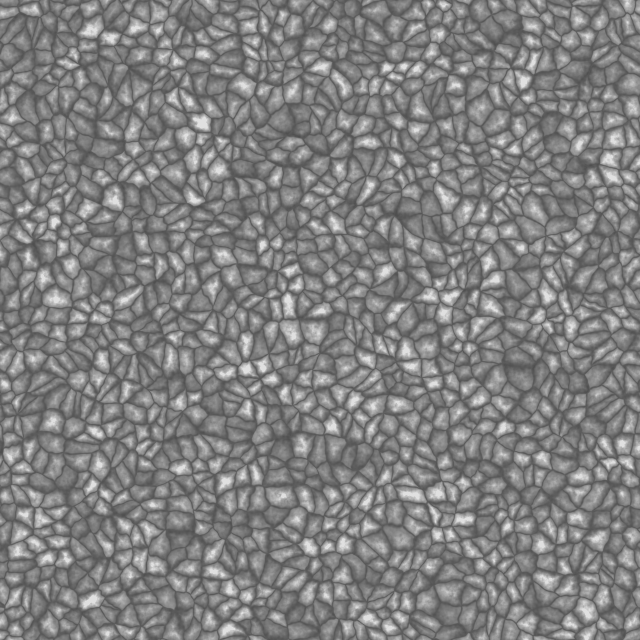
Reproduce this texture procedurally as a Shadertoy shader.

```glsl
// Grey crystalline grains: domed, mottled cells parted by thin dark seams.

const float CELLS_ACROSS = 38.0;
const float SEAM_GREY = 0.345;
const float SEAM_WIDTH = 0.085;

vec2 hash2(vec2 p) {
    vec3 q = fract(vec3(p.xyx) * vec3(0.1031, 0.1030, 0.0973));
    q += dot(q, q.yzx + 33.33);
    return fract((q.xx + q.yz) * q.zy);
}

vec2 randomDirection(vec2 p) {
    float angle = 6.28318 * hash2(p).x;
    return vec2(cos(angle), sin(angle));
}

// Gradient noise, roughly -0.7 to 0.7
float gradientNoise(vec2 p) {
    vec2 i = floor(p);
    vec2 f = p - i;
    vec2 u = f * f * f * (f * (f * 6.0 - 15.0) + 10.0);
    vec2 x = vec2(1.0, 0.0);
    vec2 y = vec2(0.0, 1.0);
    float low = mix(dot(randomDirection(i), f),
                    dot(randomDirection(i + x), f - x), u.x);
    float high = mix(dot(randomDirection(i + y), f - y),
                     dot(randomDirection(i + 1.0), f - 1.0), u.x);
    return mix(low, high, u.y);
}

float fbm(vec2 p, int octaves) {
    float sum = 0.0;
    float weight = 1.0;
    for (int k = 0; k < octaves; k++) {
        sum += weight * gradientNoise(p);
        p = p * 2.03 + 17.7;
        weight *= 0.55;
    }
    return sum;
}

vec2 warp(vec2 p, float frequency, float strength) {
    vec2 q = p * frequency;
    return p + strength * vec2(gradientNoise(q + 50.0), gradientNoise(q + 91.5));
}

// Returns the distance to the nearest seam; also the cell id and offset to its site
float seamDistance(vec2 p, out vec2 cellId, out vec2 toSite) {
    vec2 base = floor(p);
    float nearest = 1e3;
    for (int j = -2; j <= 2; j++)
    for (int i = -2; i <= 2; i++) {
        vec2 id = base + vec2(i, j);
        vec2 offset = id + hash2(id + 200.0) - p;
        float d = dot(offset, offset);
        if (d < nearest) {
            nearest = d;
            cellId = id;
            toSite = offset;
        }
    }
    float seam = 1e3;
    for (int j = -2; j <= 2; j++)
    for (int i = -2; i <= 2; i++) {
        vec2 id = cellId + vec2(i, j);
        vec2 offset = id + hash2(id + 200.0) - p;
        vec2 across = offset - toSite;
        if (dot(across, across) > 1e-5)
            seam = min(seam, dot(0.5 * (offset + toSite), normalize(across)));
    }
    return seam;
}

float grainGrey(vec2 p) {
    // Uneven cell sizes and slightly wavering seams
    vec2 warped = warp(warp(p, 0.3, 0.9), 2.3, 0.13);
    vec2 cellId, toSite;
    float seam = seamDistance(warped, cellId, toSite);
    vec2 cellRandom = hash2(cellId + 731.0);

    // Dome height, brightened per grain and by broad patches
    float patchGain = 1.0 + 0.55 * gradientNoise(p * 0.22 + 8.0);
    float mottle = 1.0 + 0.75 * fbm(p * 2.6 + 31.0, 3);
    float dome = seam * mix(0.4, 1.25, cellRandom.x) * patchGain * mottle;

    // Tilted facets and fine creases fade out at the seams
    float body = smoothstep(0.0, SEAM_WIDTH, seam);
    float tilt = 0.13 * dot(toSite, randomDirection(cellId + 57.0));
    float crease = 0.05 * (abs(gradientNoise(p * 3.4 + 63.0)) - 0.2);
    float grit = 0.045 * gradientNoise(p * 5.0 + 12.0);
    return SEAM_GREY + body * (0.05 + tilt + crease) + 0.87 * dome + grit;
}

void mainImage(out vec4 fragColor, in vec2 fragCoord) {
    float scale = CELLS_ACROSS / iResolution.y;
    // Four samples per pixel smooth the seams
    float grey = 0.0;
    for (int s = 0; s < 4; s++) {
        vec2 shift = vec2(s % 2, s / 2) * 0.5 - 0.25;
        grey += 0.25 * max(grainGrey((fragCoord + shift) * scale), 0.31);
    }
    fragColor = vec4(vec3(clamp(grey, 0.0, 0.88)), 1.0);
}
```
